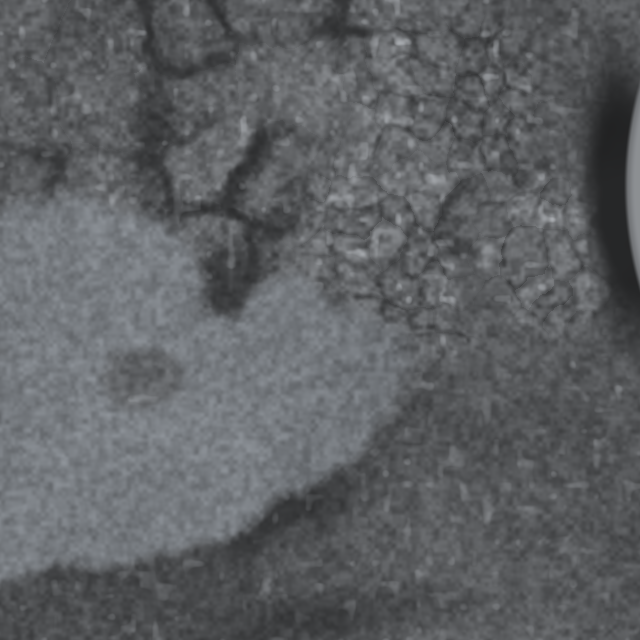
Write a WebGL 2 fragment shader that draws this texture.

```glsl
#version 300 es
precision highp float;
// Weathered grey rock: knobbly crust with dark crevices, a pale lichen patch and a smooth disc edge.

#define WALL_TONE 0.355
#define PATCH_TONE 0.485
#define CRUST_TONE 0.375
#define CREVICE_TONE 0.21
#define SHADOW_TONE 0.15
#define DISC_TONE 0.56
#define LUMP_SCALE 7.0
#define KNOB_SCALE 19.0
#define GRAIN_SCALE 88.0
#define GRAIN_CONTRAST 0.17
#define EDGE_WARP 0.075

uniform vec2 u_resolution;
out vec4 fragColor;

vec2 hash2(vec2 cell) {
    vec3 h = fract(cell.xyx * vec3(0.1031, 0.1030, 0.0973));
    h += dot(h, h.yzx + 33.33);
    return fract((h.xx + h.yz) * h.zy);
}

float noise(vec2 p) {
    vec2 cell = floor(p), f = fract(p);
    f = f * f * (3.0 - 2.0 * f);
    float low = mix(hash2(cell).x, hash2(cell + vec2(1, 0)).x, f.x);
    float high = mix(hash2(cell + vec2(0, 1)).x, hash2(cell + vec2(1, 1)).x, f.x);
    return mix(low, high, f.y);
}

float fbm(vec2 p) {
    float sum = 0.0, weight = 0.5;
    for (int octave = 0; octave < 5; octave++) {
        sum += weight * noise(p);
        p = mat2(1.6, 1.2, -1.2, 1.6) * p + 7.3;
        weight *= 0.5;
    }
    return sum;
}

// x: distance to the nearest centre, y: gap to the second nearest, z: random value of the cell
vec3 cells(vec2 p) {
    vec2 base = floor(p);
    float nearest = 9.0, second = 9.0, id = 0.0;
    for (int j = -1; j <= 1; j++)
    for (int i = -1; i <= 1; i++) {
        vec2 cell = base + vec2(i, j);
        vec2 seed = hash2(cell);
        float d = length(cell + 0.15 + 0.7 * seed - p);
        if (d < nearest) { second = nearest; nearest = d; id = seed.y; }
        else second = min(second, d);
    }
    return vec3(nearest, second - nearest, id);
}

// Approximate signed distance to a turned ellipse
float ellipse(vec2 p, vec2 centre, vec2 radii, float angle) {
    float c = cos(angle), s = sin(angle);
    vec2 q = mat2(c, -s, s, c) * (p - centre);
    return (length(q / radii) - 1.0) * min(radii.x, radii.y);
}

float inside(float d, float softness) {
    return 1.0 - smoothstep(-softness, softness, d);
}

void main() {
    vec2 uv = gl_FragCoord.xy / u_resolution;
    vec2 warp = vec2(fbm(uv * 11.0), fbm(uv * 11.0 + 40.0)) - 0.48;
    vec2 p = uv + EDGE_WARP * warp;

    // Plain wall with broad mottling
    float mottle = fbm(uv * 6.0 + 3.0) - 0.48;
    float tone = WALL_TONE + 0.14 * mottle;
    tone -= 0.05 * inside(ellipse(p, vec2(0.2, 0.03), vec2(0.35, 0.12), 0.0), 0.06);

    // Lumpy crust split by crevices
    vec3 lump = cells(p * LUMP_SCALE + vec2(0.3, 0.6));
    float lumpTone = CRUST_TONE + 0.07 * (lump.z - 0.5) + 0.05 * (0.45 - lump.x) + 0.12 * mottle;
    float crevice = (1.0 - smoothstep(0.02, 0.24, lump.y)) * smoothstep(0.32, 0.58, noise(uv * 7.0 + 9.0));
    float crust = inside(ellipse(p, vec2(0.43, 0.83), vec2(0.43, 0.29), -0.1), 0.05);
    tone = mix(tone, mix(lumpTone, CREVICE_TONE, crevice), crust);

    // Finer bright knobs to the right of the middle
    vec3 knob = cells(p * KNOB_SCALE);
    float knobby = inside(min(ellipse(p, vec2(0.60, 0.60), vec2(0.11, 0.19), 0.45),
                   min(ellipse(p, vec2(0.69, 0.84), vec2(0.17, 0.13), 0.3),
                       ellipse(p, vec2(0.86, 0.61), vec2(0.11, 0.12), 0.6))), 0.04);
    float knobTone = 0.35 + 0.10 * smoothstep(0.0, 0.35, knob.y) + 0.10 * (knob.z - 0.5) + 0.2 * mottle;
    tone = mix(tone, knobTone, 0.8 * knobby);

    // Deep hollows
    float hollow = min(ellipse(p, vec2(0.245, 0.80), vec2(0.032, 0.14), -0.1),
                   min(ellipse(p, vec2(0.45, 0.67), vec2(0.03, 0.09), -0.4),
                   min(ellipse(p, vec2(0.35, 0.55), vec2(0.05, 0.07), 0.0),
                   min(ellipse(p, vec2(0.45, 0.20), vec2(0.14, 0.035), 0.5),
                       ellipse(p, vec2(0.55, 0.04), vec2(0.15, 0.025), 0.15)))));
    tone = mix(tone, CREVICE_TONE + 0.12 * mottle, 0.8 * inside(hollow, 0.03));

    // Pale lichen patch with a ragged rim and a worn hole
    float patchShape = min(ellipse(p, vec2(0.12, 0.54), vec2(0.20, 0.15), 0.0),
                       min(ellipse(p, vec2(0.19, 0.31), vec2(0.45, 0.18), 0.27),
                           ellipse(p, vec2(0.44, 0.46), vec2(0.08, 0.10), 0.3)));
    float hole = ellipse(p, vec2(0.23, 0.415), vec2(0.055, 0.042), 0.0);
    float lichen = inside(patchShape, 0.015) * (1.0 - 0.85 * inside(hole, 0.015));
    tone = mix(tone, PATCH_TONE + 0.11 * mottle, lichen);

    // Fine grain and scattered light specks
    vec2 g = uv + 0.012 * warp;
    float grain = 0.6 * noise(g * GRAIN_SCALE) + 0.4 * noise(g.yx * GRAIN_SCALE * 1.7 + 5.0) - 0.5;
    float rough = mix(1.0, 1.5, max(knobby, 0.5 * crust) * (1.0 - lichen));
    tone += GRAIN_CONTRAST * rough * grain * smoothstep(0.1, 0.36, tone);
    tone += 0.09 * rough * smoothstep(0.72, 0.98, noise(g * 58.0 + 21.0)) * (1.0 - lichen);

    // Smooth disc edge sitting in its shadow
    float shadow = inside(ellipse(uv + 0.3 * (p - uv), vec2(0.98, 0.69), vec2(0.062, 0.21), 0.08), 0.025);
    tone = mix(tone, SHADOW_TONE + 0.05 * mottle, shadow);
    float disc = length(uv - vec2(1.558, 0.71)) - 0.58;
    tone = mix(tone, DISC_TONE - 0.12 * smoothstep(-0.015, 0.0, disc), inside(disc, 0.004));

    vec3 tint = mix(vec3(0.98, 1.0, 1.025), vec3(0.965, 1.0, 1.04), lichen);
    fragColor = vec4(clamp(tone * tint, 0.0, 1.0), 1.0);
}
```
